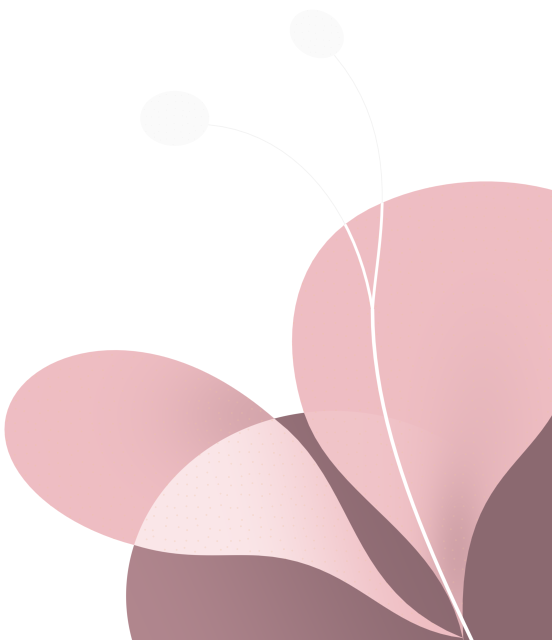
This background is drawn by a WebGL 1 fragment shader. Its source:

```glsl
precision highp float;
uniform vec2 u_resolution;

const vec3 WHITE = vec3(1.0);
const vec3 PINK = vec3(0.935, 0.742, 0.763);
const vec3 PINK_SHADE = vec3(0.80, 0.62, 0.645);
const vec3 BLUSH = vec3(0.98, 0.90, 0.908);
const vec3 MAUVE = vec3(0.69, 0.525, 0.555);
const vec3 MAUVE_SHADE = vec3(0.545, 0.41, 0.44);
const vec3 GOLD = vec3(0.93, 0.76, 0.62);

float hash(vec2 p) {
  return fract(sin(dot(p, vec2(127.1, 311.7))) * 43758.5453);
}

float fill(float d, float px) {
  return 1.0 - smoothstep(-0.7 * px, 0.7 * px, d);
}

float glow(vec2 p, vec2 center, vec2 size) {
  vec2 q = (p - center) / size;
  return exp(-dot(q, q));
}

float ellipse(vec2 p, vec2 center, vec2 radii, float angle) {
  float c = cos(angle), s = sin(angle);
  vec2 q = mat2(c, -s, s, c) * (p - center);
  float k = length(q / radii);
  return (k - 1.0) * k / max(length(q / (radii * radii)), 0.001);
}

vec2 bezier(vec2 a, vec2 b, vec2 c, vec2 d, float t) {
  float u = 1.0 - t;
  return u * u * u * a + 3.0 * u * t * (u * b + t * c) + t * t * t * d;
}

// Extends an outline by one cubic; path holds distance and inside sign
vec2 addCurve(vec2 path, vec2 p, vec2 a, vec2 b, vec2 c, vec2 d) {
  vec2 from = a;
  for (int i = 1; i <= 20; i++) {
    vec2 to = bezier(a, b, c, d, float(i) / 20.0);
    vec2 e = to - from, w = p - from;
    path.x = min(path.x, length(w - e * clamp(dot(w, e) / dot(e, e), 0.0, 1.0)));
    bvec3 side = bvec3(p.y >= from.y, p.y < to.y, e.x * w.y > e.y * w.x);
    if (all(side) || !any(side)) path.y = -path.y;
    from = to;
  }
  return path;
}

float tallPetal(vec2 p) {
  vec2 tip = vec2(0.724, -0.001), waist = vec2(0.475, 0.355);
  vec2 shoulder = vec2(0.599, 0.684), far = vec2(0.938, 0.674), hip = vec2(0.865, 0.355);
  vec2 s = vec2(9.0, 1.0);
  s = addCurve(s, p, tip, vec2(0.690, 0.167), vec2(0.521, 0.219), waist);
  s = addCurve(s, p, waist, vec2(0.436, 0.473), vec2(0.449, 0.622), shoulder);
  s = addCurve(s, p, shoulder, vec2(0.703, 0.729), vec2(0.833, 0.729), far);
  s = addCurve(s, p, far, vec2(1.081, 0.622), vec2(0.938, 0.466), hip);
  s = addCurve(s, p, hip, vec2(0.807, 0.258), vec2(0.710, 0.232), tip);
  return s.x * s.y;
}

float sidePetal(vec2 p) {
  vec2 tip = vec2(0.724, 0.003), upper = vec2(0.431, 0.344), top = vec2(0.182, 0.453);
  vec2 left = vec2(0.007, 0.329), lower = vec2(0.211, 0.148), under = vec2(0.404, 0.132);
  vec2 s = vec2(9.0, 1.0);
  s = addCurve(s, p, tip, vec2(0.540, 0.076), vec2(0.560, 0.245), upper);
  s = addCurve(s, p, upper, vec2(0.358, 0.408), vec2(0.273, 0.452), top);
  s = addCurve(s, p, top, vec2(0.085, 0.454), vec2(0.007, 0.401), left);
  s = addCurve(s, p, left, vec2(0.007, 0.251), vec2(0.098, 0.177), lower);
  s = addCurve(s, p, lower, vec2(0.286, 0.125), vec2(0.345, 0.135), under);
  s = addCurve(s, p, under, vec2(0.553, 0.124), vec2(0.599, 0.017), tip);
  return s.x * s.y;
}

float flecks(vec2 p, float density) {
  vec2 cell = floor(p * density);
  vec2 offset = 0.25 + 0.5 * vec2(hash(cell), hash(cell + 17.0));
  return 1.0 - smoothstep(0.03, 0.14, length(fract(p * density) - offset));
}

void main() {
  float px = 1.0 / u_resolution.y;
  vec2 p = gl_FragCoord.xy * px;
  float leftDisc = fill(ellipse(p, vec2(0.521, 0.069), vec2(0.324, 0.289), 0.0), px);
  float rightDisc = fill(ellipse(p, vec2(0.911, 0.069), vec2(0.324, 0.289), 0.0), px);
  float side = fill(sidePetal(p), px);
  float tall = fill(tallPetal(p), px);

  // Mauve petals behind
  float dusk = smoothstep(0.2, 0.78, p.x + 0.45 * p.y);
  vec3 color = mix(WHITE, mix(MAUVE, MAUVE_SHADE, dusk), max(leftDisc, rightDisc));

  // Side petal with its pale overlap
  vec3 sideColor = mix(PINK, PINK_SHADE, 0.75 * glow(p, vec2(0.425, 0.35), vec2(0.15, 0.10)));
  vec3 overlap = mix(BLUSH, PINK, smoothstep(0.36, 0.66, p.x + 0.25 * (p.y - 0.15)));
  color = mix(color, mix(sideColor, overlap, leftDisc), side);

  // Tall petal, lighter where it crosses the discs and shaded at its throat
  vec3 tallColor = mix(PINK, BLUSH, 0.16 * leftDisc * (1.0 - smoothstep(0.55, 0.75, p.x)));
  float throat = 0.85 * glow(p, vec2(0.715, 0.13), vec2(0.045, 0.12));
  throat += 0.22 * glow(p, vec2(0.755, 0.32), vec2(0.08, 0.17));
  color = mix(color, mix(tallColor, PINK_SHADE, min(throat, 1.0)), tall);
  color = mix(color, GOLD, 0.28 * flecks(p, 60.0) * max(side, tall));

  // Stamens: white over the petal, faint above it
  vec2 fork = vec2(0.582, 0.516), none = vec2(9.0, 1.0);
  float stem = addCurve(none, p, vec2(0.737, 0.0), vec2(0.651, 0.180), vec2(0.582, 0.349), fork).x;
  vec2 branches = addCurve(none, p, fork, vec2(0.560, 0.661), vec2(0.469, 0.792), vec2(0.326, 0.805));
  branches = addCurve(branches, p, fork, vec2(0.589, 0.622), vec2(0.635, 0.779), vec2(0.523, 0.913));
  float line = fill(min(stem - 0.0028, branches.x - mix(0.0007, 0.0022, tall)), px);
  color = mix(color, mix(vec3(0.95), WHITE, max(tall, leftDisc)), line);

  // Pale speckled anthers
  float anthers = min(ellipse(p, vec2(0.273, 0.815), vec2(0.054, 0.043), 0.0),
                      ellipse(p, vec2(0.495, 0.947), vec2(0.044, 0.036), -0.5));
  color = mix(color, vec3(0.98 - 0.015 * flecks(p, 90.0)), fill(anthers, px));

  gl_FragColor = vec4(color, 1.0);
}
```
